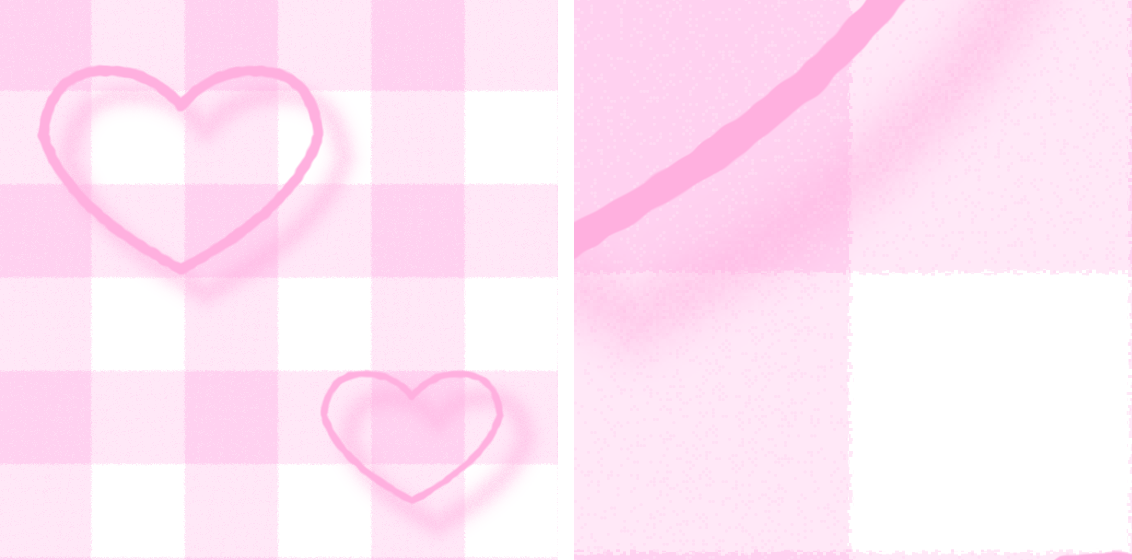
Left, the full canvas; right, a detail of the centre.
Write a Shadertoy shader that draws this pattern.

```glsl
const vec3 WHITE = vec3(1.0);
const vec3 PALE_PINK = vec3(1.0, 0.91, 0.97);
const vec3 MID_PINK = vec3(1.0, 0.82, 0.94);
const vec3 LINE_PINK = vec3(1.0, 0.69, 0.875);

const float REPEATS = 3.0;                        // gingham repeats per side
const vec2 CHECK_SHIFT = vec2(0.0035, 0.0045);
const float GRAIN = 512.0;                        // grain cells per canvas height
const float EDGE_JITTER = 0.004;
const float SPECK_AMOUNT = 0.13;

const vec3 BIG_HEART = vec3(0.323, 0.759, 0.246); // centre, half width
const vec3 SMALL_HEART = vec3(0.7357, 0.259, 0.1575);
const float BIG_LINE = 0.0092;                    // half line widths
const float SMALL_LINE = 0.0060;
const vec2 SHADOW_OFFSET = vec2(0.045, -0.043);
const float SHADOW_BLUR = 0.0165;
const float SHADOW_STRENGTH = 0.43;
const float SHADOW_GRAIN = 0.35;
const float LINE_WOBBLE = 0.003;
const int CURVE_STEPS = 12;

float hash(vec2 p) {
    return fract(sin(dot(p, vec2(12.9898, 78.233))) * 43758.5453);
}

float valueNoise(vec2 p) {
    vec2 i = floor(p), f = fract(p);
    f = f * f * (3.0 - 2.0 * f);
    return mix(mix(hash(i), hash(i + vec2(1, 0)), f.x),
               mix(hash(i + vec2(0, 1)), hash(i + vec2(1, 1)), f.x), f.y);
}

float segmentDistance(vec2 p, vec2 a, vec2 b) {
    vec2 ab = b - a;
    return length(p - a - ab * clamp(dot(p - a, ab) / dot(ab, ab), 0.0, 1.0));
}

// Distance to a quadratic curve, walked in short straight steps
float curveDistance(vec2 p, vec2 a, vec2 control, vec2 b) {
    float d = 1e3;
    vec2 last = a;
    for (int i = 1; i <= CURVE_STEPS; i++) {
        float t = float(i) / float(CURVE_STEPS);
        vec2 next = mix(mix(a, control, t), mix(control, b, t), t);
        d = min(d, segmentDistance(p, last, next));
        last = next;
    }
    return d;
}

// Distance to a mirrored heart outline
float heartDistance(vec2 p, vec3 heart) {
    p = (p - heart.xy) / heart.z;
    p.x = abs(p.x);
    const vec2 NOTCH = vec2(0.0, 0.21), CROWN = vec2(0.52, 0.465);
    const vec2 SIDE = vec2(1.0, 0.0), TIP = vec2(0.0, -0.975);
    float d = curveDistance(p, NOTCH, vec2(0.22, 0.465), CROWN);
    d = min(d, curveDistance(p, CROWN, vec2(0.95, 0.48), SIDE));
    d = min(d, curveDistance(p, SIDE, vec2(0.84, -0.53), TIP));
    return d * heart.z;
}

vec3 drawHeart(vec3 color, vec2 p, vec3 heart, float halfWidth, float grain, float pixel) {
    // Soft, grainy shadow
    float s = heartDistance(p - SHADOW_OFFSET, heart) / SHADOW_BLUR;
    float shadow = SHADOW_STRENGTH * exp(-0.5 * s * s);
    shadow *= 1.0 + SHADOW_GRAIN * (grain - 0.5);
    color = mix(color, LINE_PINK, shadow);

    // Slightly uneven outline
    float d = heartDistance(p, heart) - halfWidth;
    d += LINE_WOBBLE * (valueNoise(p * 90.0) - 0.5);
    return mix(color, LINE_PINK, smoothstep(1.5 * pixel, -1.5 * pixel, d));
}

void mainImage(out vec4 fragColor, in vec2 fragCoord) {
    float pixel = 1.0 / iResolution.y;
    vec2 p = fragCoord * pixel;
    vec2 cell = floor(p * GRAIN);
    float grain = hash(cell);

    // Gingham bands, counted from the top left, with ragged edges
    vec2 q = vec2(p.x, 1.0 - p.y) + CHECK_SHIFT;
    q += EDGE_JITTER * (vec2(grain, hash(cell + 37.0)) - 0.5);
    vec2 band = 0.25 - abs(fract(q * REPEATS + 0.25) - 0.5);
    band = smoothstep(-REPEATS * pixel, REPEATS * pixel, band);
    float layers = band.x + band.y;
    vec3 color = mix(WHITE, PALE_PINK, min(layers, 1.0));
    color = mix(color, MID_PINK, max(layers - 1.0, 0.0));

    // Fine specks: pink in the pale checks, paler in the dark ones
    float dotMask = smoothstep(0.7, 0.3, length(fract(p * GRAIN) - 0.5));
    float speck = dotMask * step(hash(cell + 91.0), SPECK_AMOUNT);
    float overlap = band.x * band.y;
    vec3 speckColor = mix(MID_PINK, PALE_PINK, overlap);
    color = mix(color, speckColor, 0.4 * speck * min(layers, 1.0));

    color = drawHeart(color, p, BIG_HEART, BIG_LINE, grain, pixel);
    color = drawHeart(color, p, SMALL_HEART, SMALL_LINE, grain, pixel);
    fragColor = vec4(color, 1.0);
}
```
